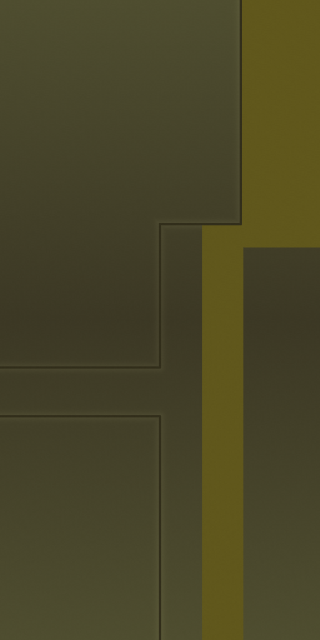
Reproduce this background procedurally as a Shadertoy shader.

```glsl
// Olive gradient backdrop with engraved stepped panels and a mustard band.

// Colours
const vec3 OLIVE_LIGHT = vec3(0.308, 0.303, 0.186);
const vec3 OLIVE_DARK  = vec3(0.235, 0.220, 0.143);
const vec3 MUSTARD     = vec3(0.376, 0.341, 0.108);
const vec3 GROOVE      = vec3(0.195, 0.180, 0.105);
const vec3 GLOW        = vec3(0.040, 0.040, 0.030);

// Layout: x runs from 0 to 1, y from 0 to 2, upwards
const vec2  UPPER_CORNER = vec2(0.7526, 1.2995);
const vec2  STEP_CORNER  = vec2(0.5000, 0.8516);
const vec2  LOWER_CORNER = vec2(0.5000, 0.6992);
const vec2  BAND_X       = vec2(0.6315, 0.7604);
const float BLOCK_BOTTOM = 1.2266;

const float GROOVE_HALF_WIDTH = 0.0036;
const float GLOW_RADIUS       = 0.014;
const float GRAIN_CELLS       = 256.0;
const float GRAIN_AMOUNT      = 0.006;

float hash(vec2 p) {
    return fract(sin(dot(p, vec2(127.1, 311.7))) * 43758.5453);
}

// Signed distance to a quadrant, given the offsets past its two sides
float quadrant(vec2 q) {
    return length(max(q, 0.0)) + min(max(q.x, q.y), 0.0);
}

// Coverage of the inside of a shape, one pixel soft
float fill(float d, float pixel) {
    return clamp(0.5 - d / pixel, 0.0, 1.0);
}

void mainImage(out vec4 fragColor, in vec2 fragCoord) {
    vec2 p = fragCoord / iResolution.xy * vec2(1.0, 2.0);
    float pixel = max(1.0 / iResolution.x, 2.0 / iResolution.y);

    // Vertical gradient, darkest at mid height
    vec3 color = mix(OLIVE_DARK, OLIVE_LIGHT, abs(p.y - 1.0));

    // Panel outlines
    vec2 flipY = vec2(1.0, -1.0);
    float upper = min(quadrant((p - UPPER_CORNER) * flipY),
                      quadrant((p - STEP_CORNER) * flipY));
    float lower = quadrant(p - LOWER_CORNER);
    float outline = min(abs(upper), abs(lower));

    // Soft halo beside the grooves
    color += GLOW * exp(-pow(outline / GLOW_RADIUS, 2.0));

    // Mustard block and the band descending from it
    float block = max(UPPER_CORNER.x - p.x, BLOCK_BOTTOM - p.y);
    float band = max(max(BAND_X.x - p.x, p.x - BAND_X.y), p.y - UPPER_CORNER.y);
    color = mix(color, MUSTARD, fill(min(block, band), pixel));

    // Engraved grooves
    color = mix(color, GROOVE, fill(outline - GROOVE_HALF_WIDTH, pixel));

    // Faint grain
    color += GRAIN_AMOUNT * (hash(floor(p * GRAIN_CELLS)) - 0.5);

    fragColor = vec4(color, 1.0);
}
```
